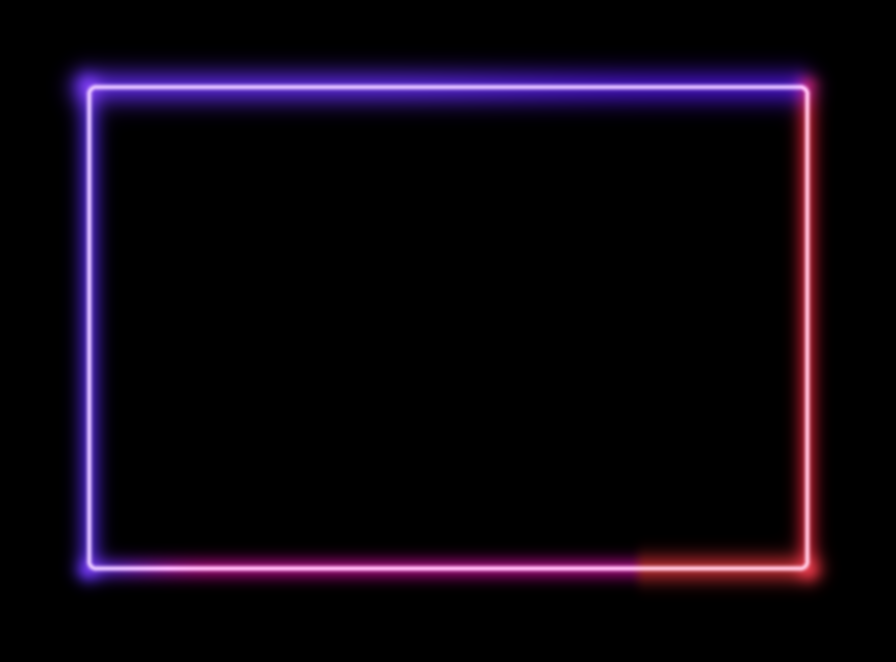
A WebGL 1 fragment shader for this background:

```glsl
precision highp float;
// Neon rectangle on black: a thin pale tube with rounded corners.
// Each side casts its own coloured halo, from distance to a segment;
// the halos are screened together and also tint the tube.

#define FRAME_MIN vec2(0.0996, 0.1413)
#define FRAME_MAX vec2(0.9010, 0.8684)
#define CORNER_RADIUS 0.011
#define TUBE_WIDTH 0.0046
#define EMBER_START 0.71
#define VIOLET vec3(0.32, 0.14, 0.78)
#define INDIGO vec3(0.25, 0.07, 0.70)
#define BLUE vec3(0.25, 0.12, 0.68)
#define MAGENTA vec3(0.56, 0.03, 0.42)
#define EMBER vec3(0.66, 0.15, 0.17)
#define RED vec3(0.62, 0.09, 0.15)

uniform vec2 u_resolution;

float segmentDistance(vec2 p, vec2 a, vec2 b) {
  vec2 along = b - a;
  float t = clamp(dot(p - a, along) / dot(along, along), 0.0, 1.0);
  return length(p - a - along * t);
}

float roundBox(vec2 p, vec2 halfSize, float radius) {
  vec2 q = abs(p) - halfSize + radius;
  return length(max(q, 0.0)) + min(max(q.x, q.y), 0.0) - radius;
}

// Soft bell near the tube plus a faint longer tail
float halo(float dist, float width) {
  float q = dist / width;
  return 0.82 * exp(-q * q) + 0.18 * exp(-1.6 * q);
}

vec3 screenBlend(vec3 a, vec3 b) {
  return 1.0 - (1.0 - a) * (1.0 - b);
}

void main() {
  // Lengths are measured in canvas heights
  vec2 uv = gl_FragCoord.xy / u_resolution;
  vec2 scale = vec2(u_resolution.x / u_resolution.y, 1.0);
  vec2 p = uv * scale;
  vec2 lo = FRAME_MIN * scale;
  vec2 hi = FRAME_MAX * scale;
  vec2 topLeft = vec2(lo.x, hi.y);
  vec2 bottomRight = vec2(hi.x, lo.y);

  // Halos of the four sides
  float topHalo = halo(segmentDistance(p, topLeft, hi - vec2(0.02, 0.0)), 0.029);
  float leftHalo = halo(segmentDistance(p, lo, topLeft), 0.0205);
  float rightHalo = halo(segmentDistance(p, bottomRight, hi), 0.0185);
  float bottomDistance = segmentDistance(p, lo, bottomRight);

  // The lower side turns abruptly from magenta to a wider ember glow
  float ember = smoothstep(EMBER_START - 0.008, EMBER_START + 0.012, uv.x);
  vec3 topColor = mix(VIOLET, INDIGO, smoothstep(0.4, 0.75, uv.x));
  vec3 lowerColor = mix(BLUE, MAGENTA, smoothstep(0.08, 0.24, uv.x));
  vec3 lowerGlow = mix(lowerColor * halo(bottomDistance, 0.0185),
                       EMBER * halo(bottomDistance, 0.023), ember);

  vec3 glow = screenBlend(topColor * topHalo, BLUE * leftHalo);
  glow = screenBlend(glow, RED * rightHalo);
  glow = screenBlend(glow, lowerGlow);

  // Pale tube, tinted by the light around it
  float tubeDistance = abs(roundBox(p - 0.5 * (lo + hi), 0.5 * (hi - lo), CORNER_RADIUS));
  float tube = exp(-pow(tubeDistance / TUBE_WIDTH, 2.0));
  vec3 hue = glow / max(max(glow.r, max(glow.g, glow.b)), 0.001);
  vec3 tubeColor = mix(hue, vec3(1.0, 0.9, 1.0), 0.76);

  vec3 color = mix(glow, tubeColor, tube);
  gl_FragColor = vec4(max(color - 0.006, 0.0), 1.0);
}
```
